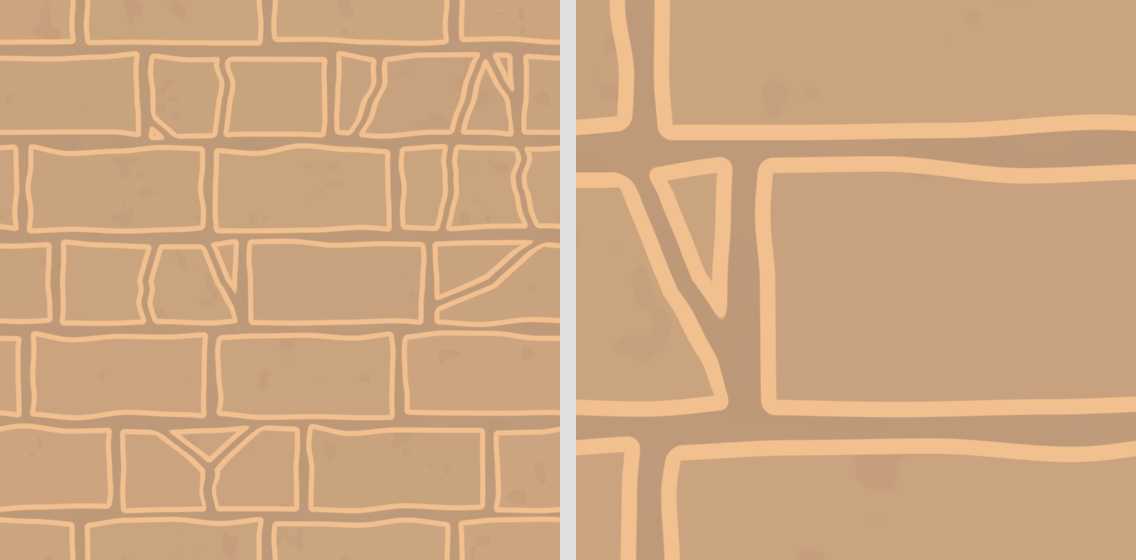
Left: the whole. Right: its middle third, enlarged.
Write a Shadertoy shader that draws this texture.

```glsl
// Sandstone brick wall: six staggered courses with pale outlines, cracks and faint stains.

const float COLUMNS = 3.0;
const float ROWS = 6.0;
const float ROW_SHIFT = 0.484;        // part of the top course above the canvas
const float ROW_OFFSETS[6] = float[6](0.43, 0.775, 0.12, 0.30, 0.137, 0.625);

const float LINE_HALF = 0.0046;
const float CORNER_RADIUS = 0.004;
const float CRACK_HALF = 0.0098;
const float CRACK_JAG = 0.013;
const vec2 SIDE_INSET = vec2(0.0095, 0.006);   // least inset, added wobble
const vec2 TOP_INSET = vec2(0.0075, 0.014);
const vec2 BOTTOM_INSET = vec2(0.0065, 0.011);

const vec3 BRICK = vec3(0.793, 0.640, 0.498);
const vec3 STAIN = vec3(0.765, 0.610, 0.478);
const vec3 MORTAR = vec3(0.745, 0.602, 0.474);
const vec3 OUTLINE = vec3(0.950, 0.750, 0.562);
const float TINT_RANGE = 0.022;

// Brick number, then the crack's place along the brick at its top, middle and bottom.
const int CRACK_COUNT = 12;
const vec4 CRACKS[CRACK_COUNT] = vec4[CRACK_COUNT](
    vec4(3, 0.42, 0.44, 0.41), vec4(3, -0.35, -0.10, 0.15),
    vec4(4, 0.27, 0.23, 0.125), vec4(4, 0.83, 0.75, 0.67),
    vec4(4, 0.82, 0.955, 1.03), vec4(8, 0.305, 0.28, 0.245),
    vec4(8, 0.68, 0.665, 0.735), vec4(9, 0.54, 0.46, 0.51),
    vec4(9, 0.79, 0.88, 1.05), vec4(11, 0.63, 0.33, -0.25),
    vec4(15, 0.76, 0.49, 0.51), vec4(15, 0.19, 0.49, 0.51));

float hash(vec2 p) {
    return fract(sin(dot(p, vec2(127.1, 311.7))) * 43758.5453);
}

// Smooth value noise in 0..1
float noise(vec2 p) {
    vec2 i = floor(p), f = fract(p);
    f = f * f * (3.0 - 2.0 * f);
    return mix(mix(hash(i), hash(i + vec2(1, 0)), f.x),
               mix(hash(i + vec2(0, 1)), hash(i + vec2(1, 1)), f.x), f.y);
}

// Intersection of two distances with a rounded corner
float roundMax(float a, float b, float r) {
    vec2 e = vec2(a, b) + r;
    return length(max(e, 0.0)) + min(max(e.x, e.y), 0.0) - r;
}

float segmentDistance(vec2 p, vec2 a, vec2 b) {
    vec2 ab = b - a;
    return length(p - a - ab * clamp(dot(p - a, ab) / dot(ab, ab), 0.0, 1.0));
}

float inset(vec2 range, float along, float seed) {
    return range.x + range.y * noise(vec2(along, seed));
}

// Signed distance to a wobbly brick; q runs right and down from its top left
float brickDistance(vec2 q, vec2 size, float id) {
    float seed = id * 11.0;
    float left = inset(SIDE_INSET, q.y * 24.0, seed + 1.0) - q.x;
    float right = q.x - size.x + inset(SIDE_INSET, q.y * 24.0, seed + 3.0);
    float top = inset(TOP_INSET, q.x * 12.0, seed + 5.0) - q.y;
    float bottom = q.y - size.y + inset(BOTTOM_INSET, q.x * 11.0, seed + 7.0);
    return roundMax(max(left, right), max(top, bottom), CORNER_RADIUS);
}

// Cut each jagged crack belonging to this brick
float cutCracks(float d, vec2 q, vec2 size, float id) {
    for (int i = 0; i < CRACK_COUNT; i++) {
        vec4 crack = CRACKS[i];
        if (abs(crack.x - id) > 0.5) continue;
        float jag = noise(vec2(q.y * 32.0, id * 5.0 + float(i))) - 0.5;
        vec2 p = q + vec2(jag * CRACK_JAG, 0.0);
        vec2 a = vec2(crack.y, 0.0) * size;
        vec2 m = vec2(crack.z, 0.5) * size;
        vec2 b = vec2(crack.w, 1.0) * size;
        float gap = min(segmentDistance(p, a, m), segmentDistance(p, m, b));
        d = roundMax(d, CRACK_HALF - gap, CORNER_RADIUS);
    }
    return d;
}

void mainImage(out vec4 fragColor, in vec2 fragCoord) {
    vec2 uv = fragCoord / iResolution.xy;
    float pixel = 1.0 / min(iResolution.x, iResolution.y);

    // Brick cell, counted from the top left
    float down = (1.0 - uv.y) * ROWS + ROW_SHIFT;
    float row = mod(floor(down), ROWS);
    float across = uv.x * COLUMNS - ROW_OFFSETS[int(row)];
    float id = row * COLUMNS + mod(floor(across), COLUMNS);
    vec2 size = 1.0 / vec2(COLUMNS, ROWS);
    vec2 q = fract(vec2(across, down)) * size;

    float d = cutCracks(brickDistance(q, size, id), q, size, id);

    // Brick face: slight tint and sparse stains
    vec3 face = BRICK * (1.0 + TINT_RANGE * (hash(vec2(id, 4.0)) - 0.5));
    vec2 stainAt = q * 22.0 + id * 17.0;
    float blotch = 0.7 * noise(stainAt) + 0.3 * noise(stainAt * 3.0);
    face = mix(face, STAIN, 0.6 * smoothstep(0.75, 0.79, blotch));

    // Mortar, face and outline
    vec3 mortar = MORTAR * (1.0 + 0.02 * (noise(uv * 18.0) - 0.5));
    vec3 color = mix(face, mortar, smoothstep(-pixel, pixel, d));
    color = mix(OUTLINE, color, smoothstep(-pixel, pixel, abs(d) - LINE_HALF));
    fragColor = vec4(color, 1.0);
}
```
